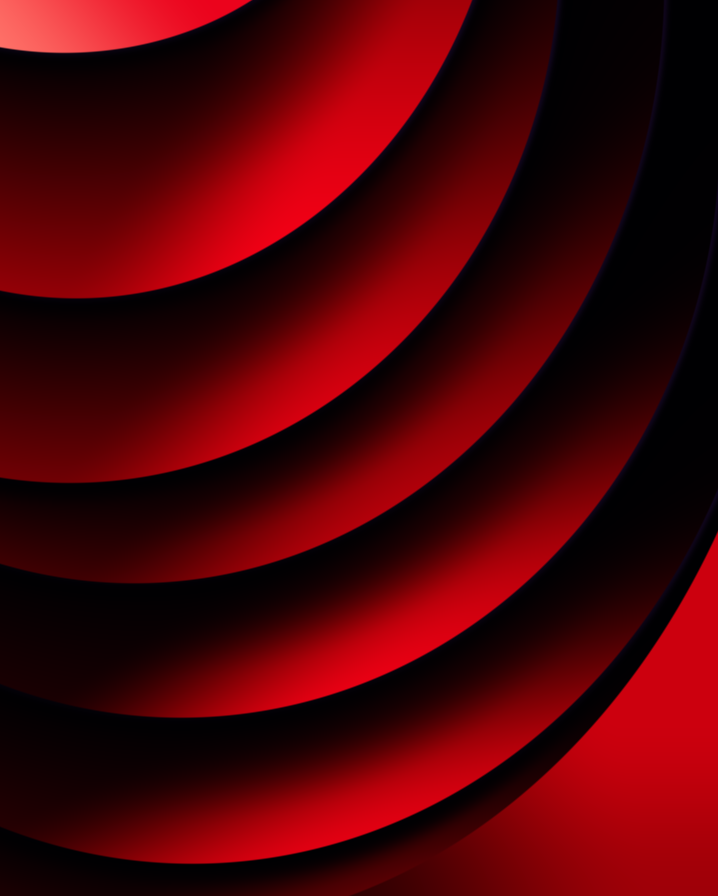
Write a Shadertoy shader that draws this background.

```glsl
const int SHEETS = 7;
const float ASPECT = 0.802;

// Rim ellipses, innermost first: centre xy, radii xy
const vec4 RIM[SHEETS] = vec4[SHEETS](
    vec4(0.072, 1.217, 0.339, 0.276),
    vec4(0.085, 1.227, 0.484, 0.560),
    vec4(0.078, 1.055, 0.547, 0.594),
    vec4(0.150, 1.020, 0.592, 0.671),
    vec4(0.202, 0.850, 0.602, 0.651),
    vec4(0.215, 0.773, 0.651, 0.737),
    vec4(0.195, 0.857, 0.703, 0.892));

// Light on each sheet: beam start x, beam slope, peak, fade height
const vec4 BEAM[SHEETS] = vec4[SHEETS](
    vec4(0.000, 0.50, 1.00, 0.90),
    vec4(0.175, 0.56, 0.96, 0.52),
    vec4(0.185, 0.81, 0.89, 0.41),
    vec4(0.220, 1.09, 0.74, 0.40),
    vec4(0.196, 1.40, 0.93, 0.33),
    vec4(0.135, 1.95, 0.90, 0.27),
    vec4(0.250, 2.00, 0.46, 0.17));

const float AMBIENT[SHEETS] = float[SHEETS](0.9, 0.58, 0.44, 0.25, 0.10, 0.15, 0.12);

const vec3 HOT_RED = vec3(0.92, 0.01, 0.11);
const vec3 HOT_PINK = vec3(1.00, 0.46, 0.42);
const vec3 RIM_TINT = vec3(0.06, 0.02, 0.10);
const float RIM_WIDTH = 0.005;
const float BEAM_SOFTNESS = 0.10;
const float CONTACT_WIDTH = 0.030;
const float SHADOW_REACH = 0.75;
const float SHADOW_OPENING = 0.72;

// Approximate signed distance to a rim; its sides run straight up past the centre
float rimDistance(vec2 p, vec4 rim) {
    vec2 q = p - rim.xy;
    q.y = min(q.y, 0.0);
    float k = length(q / rim.zw);
    return k * (k - 1.0) / max(length(q / (rim.zw * rim.zw)), 1e-4);
}

vec3 redRamp(float v) {
    return vec3(v, 0.0, 0.008 + 0.09 * v * v * v);
}

// Lit surface behind all the sheets, seen at the lower right
vec3 backdrop(vec2 p) {
    float glow = mix(0.22, 0.80, smoothstep(0.36, 0.74, p.x + 0.25 * p.y));
    return redRamp(glow * mix(0.78, 1.0, smoothstep(0.0, 0.2, p.y)));
}

// Glowing innermost sheet
vec3 coreColor(vec2 p) {
    float heat = 1.0 - smoothstep(-0.06, 0.27, p.x + 0.8 * (p.y - 0.97));
    return mix(HOT_RED, HOT_PINK, heat);
}

// Sheet between its own rim and the rim of the sheet above it
vec3 sheetColor(int i, vec2 p, float dist, float distAbove) {
    vec4 beam = BEAM[i];
    float height = p.y - (RIM[i].y - RIM[i].w);
    float across = clamp(distAbove / max(distAbove - dist, 1e-4), 0.0, 1.0);

    // Diagonal beam and fade up the curve
    float side = dot(vec2(p.x - beam.x, -height), normalize(vec2(1.0, beam.y)));
    float lit = smoothstep(-BEAM_SOFTNESS, BEAM_SOFTNESS, side);
    float fade = exp(-pow(max(height, 0.0) / beam.w, 2.0));

    // Cast shadow, shallower higher up, and a thin dark contact line
    float opening = SHADOW_OPENING * smoothstep(0.08, 0.45, height);
    float shadow = mix(smoothstep(0.02, SHADOW_REACH, across), 1.0, opening);
    float contact = smoothstep(-0.2 * CONTACT_WIDTH, CONTACT_WIDTH, distAbove);
    float glow = mix(AMBIENT[i] * across, beam.z * shadow, lit) * contact * fade;

    // Faint cool sheen beside the rim above
    float sheen = exp(-pow(distAbove / RIM_WIDTH, 2.0)) * smoothstep(0.05, 0.5, height);
    return redRamp(glow) + RIM_TINT * sheen;
}

void mainImage(out vec4 fragColor, in vec2 fragCoord) {
    vec2 p = fragCoord / iResolution.xy * vec2(ASPECT, 1.0);
    float edge = 1.2 / iResolution.y;
    vec3 color = backdrop(p);

    // Stack the sheets from the outermost inward
    float dist = rimDistance(p, RIM[SHEETS - 1]);
    for (int i = SHEETS - 1; i >= 0; i--) {
        float distAbove = i > 0 ? rimDistance(p, RIM[i - 1]) : 1.0;
        vec3 sheet = i > 0 ? sheetColor(i, p, dist, distAbove) : coreColor(p);
        color = mix(color, sheet, 1.0 - smoothstep(-edge, edge, dist));
        dist = distAbove;
    }
    fragColor = vec4(clamp(color, 0.0, 1.0), 1.0);
}
```
